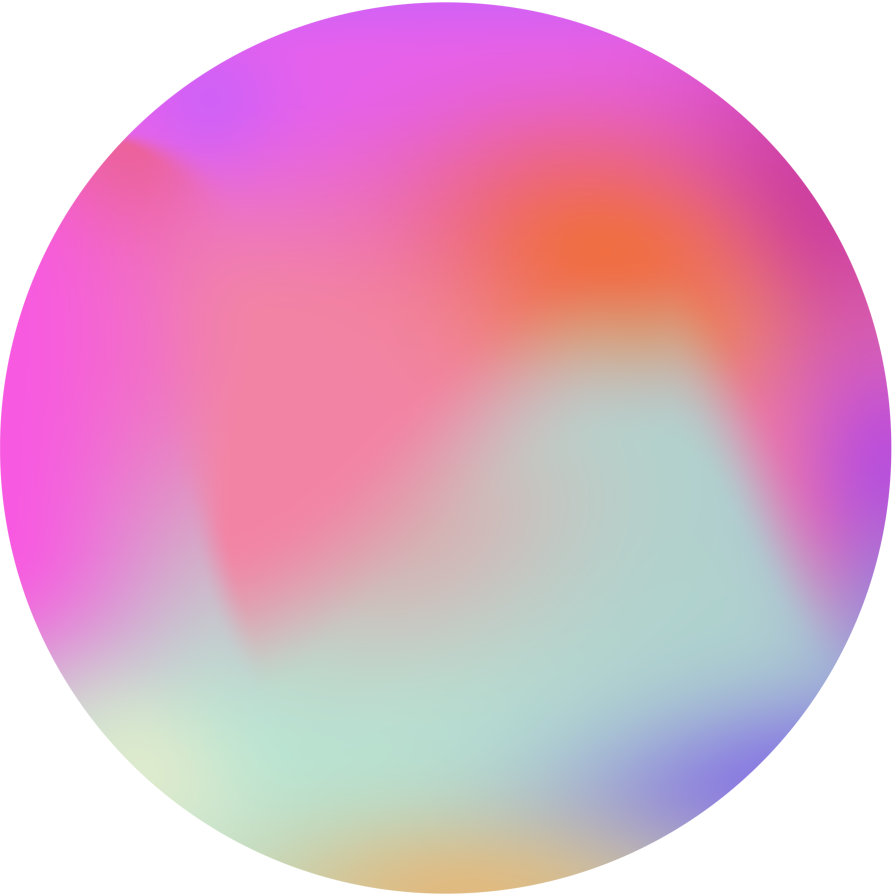
Reproduce this background procedurally as a WebGL 1 fragment shader.

```glsl
precision highp float;

uniform vec2 u_resolution;

const vec2 DISC_CENTER = vec2(0.4974, 0.5);
const float DISC_RADIUS = 0.4974;

const vec3 PAPER = vec3(1.0);
const vec3 VIOLET = vec3(0.81, 0.38, 0.97);
const vec3 MAGENTA = vec3(0.90, 0.38, 0.93);
const vec3 SALMON = vec3(0.95, 0.515, 0.645);
const vec3 ROSE = vec3(0.92, 0.38, 0.60);
const vec3 CRIMSON = vec3(0.80, 0.24, 0.65);
const vec3 ORANGE = vec3(0.94, 0.43, 0.26);
const vec3 AMBER = vec3(0.90, 0.56, 0.34);
const vec3 PURPLE = vec3(0.74, 0.29, 0.86);
const vec3 AQUA = vec3(0.685, 0.83, 0.81);
const vec3 MINT = vec3(0.715, 0.895, 0.83);
const vec3 DUSTY = vec3(0.84, 0.69, 0.70);
const vec3 PERIWINKLE = vec3(0.53, 0.47, 0.89);
const vec3 TAN = vec3(0.88, 0.73, 0.50);
const vec3 CREAM = vec3(0.88, 0.92, 0.80);
const vec3 LOBE_PINK = vec3(0.94, 0.47, 0.74);
const vec3 LOBE_RIM = vec3(0.97, 0.35, 0.88);

// Soft elliptical falloff, rotated by tilt
float glow(vec2 p, vec2 center, vec2 size, float tilt) {
  vec2 d = p - center;
  float c = cos(tilt);
  float s = sin(tilt);
  vec2 q = vec2(c * d.x + s * d.y, c * d.y - s * d.x) / size;
  return exp(-dot(q, q));
}

// Warm upper field
vec3 warmField(vec2 p) {
  vec3 color = mix(SALMON, MAGENTA, smoothstep(0.64, 0.90, p.y));
  color = mix(color, VIOLET, smoothstep(0.93, 1.02, p.y));
  color = mix(color, VIOLET, 0.9 * glow(p, vec2(0.235, 0.89), vec2(0.075, 0.07), 0.0));
  color = mix(color, ROSE, 0.85 * glow(p, vec2(0.65, 0.79), vec2(0.20, 0.11), 0.0));
  color = mix(color, CRIMSON, glow(p, vec2(0.91, 0.77), vec2(0.13, 0.19), 0.3));
  color = mix(color, AMBER, 0.9 * glow(p, vec2(0.71, 0.63), vec2(0.15, 0.08), 0.0));
  return mix(color, ORANGE, glow(p, vec2(0.675, 0.72), vec2(0.16, 0.095), -0.1));
}

// Pale lower field
vec3 coolField(vec2 p) {
  vec3 color = mix(MINT, AQUA, smoothstep(0.40, 0.80, p.x));
  return mix(color, DUSTY, glow(p, vec2(0.44, 0.42), vec2(0.21, 0.15), 0.2));
}

// Height of the soft border between the two fields
float shoreline(float x) {
  return 0.30 + 0.31 * smoothstep(0.22, 0.68, x) - 0.27 * smoothstep(0.74, 0.95, x);
}

// Pink lobe on the left
vec3 lobeColor(vec2 p) {
  vec3 color = mix(MINT, LOBE_PINK, smoothstep(0.14, 0.62, p.y));
  float rim = (1.0 - smoothstep(0.0, 0.25, p.x)) * smoothstep(0.10, 0.40, p.y);
  color = mix(color, LOBE_RIM, rim);
  return mix(color, ROSE, 0.95 * glow(p, vec2(0.15, 0.85), vec2(0.13, 0.10), -0.5));
}

// Creased outline of the lobe: a curved cap and a folded right side
float lobeMask(vec2 p) {
  float lean = max(p.x - 0.143, 0.0);
  float cap = 0.845 - 0.25 * lean - 3.0 * lean * lean;
  float capBlur = 0.008 + 0.25 * lean;
  float below = 1.0 - smoothstep(cap - capBlur, cap + capBlur, p.y);

  float drop = max(0.52 - p.y, 0.0);
  float fold = 0.225 + 0.8 * drop * drop;
  float foldBlur = mix(0.022, 0.075, smoothstep(0.40, 0.65, p.y));
  float inside = 1.0 - smoothstep(fold - foldBlur, fold + foldBlur, p.x);
  return below * inside;
}

void main() {
  float side = min(u_resolution.x, u_resolution.y);
  vec2 p = (gl_FragCoord.xy - 0.5 * u_resolution) / side + 0.5;

  // Blend the fields, then the fold
  float shore = shoreline(p.x);
  float warmth = smoothstep(shore - 0.11, shore + 0.10, p.y);
  vec3 color = mix(coolField(p), warmField(p), warmth);
  color = mix(color, lobeColor(p), lobeMask(p));

  // Glows along the rim
  color = mix(color, PURPLE, 0.95 * glow(p, vec2(0.99, 0.48), vec2(0.10, 0.14), 0.0));
  color = mix(color, PERIWINKLE, 0.6 * glow(p, vec2(1.0, 0.32), vec2(0.075, 0.12), 0.0));
  color = mix(color, PERIWINKLE, glow(p, vec2(0.88, 0.13), vec2(0.25, 0.095), 0.2));
  color = mix(color, TAN, glow(p, vec2(0.52, 0.0), vec2(0.24, 0.09), 0.0));
  color = mix(color, CREAM, 0.9 * glow(p, vec2(0.16, 0.14), vec2(0.12, 0.09), -0.6));

  // Smooth disc edge
  float edge = length(p - DISC_CENTER) - DISC_RADIUS;
  float blur = 0.75 / side;
  color = mix(color, PAPER, smoothstep(-blur, blur, edge));
  gl_FragColor = vec4(color, 1.0);
}
```
